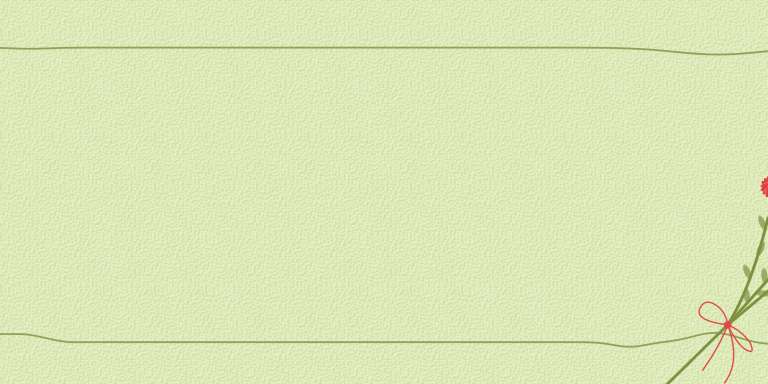
Give the GLSL for this background, as a Shadertoy shader.

```glsl
// Pale green grained paper with two wavy rules and a ribboned flower stem in the corner.

vec2 hash2(vec2 p) {
    vec3 q = fract(vec3(p.xyx) * vec3(0.1031, 0.1030, 0.0973));
    q += dot(q, q.yzx + 33.33);
    return fract((q.xx + q.yz) * q.zy);
}

// Cellular noise: distance to the nearest point, repeating every 20 cells.
float cellular(vec2 p) {
    vec2 id = floor(p), f = fract(p);
    float nearest = 2.0;
    for (int y = -1; y <= 1; y++)
    for (int x = -1; x <= 1; x++) {
        vec2 cell = vec2(x, y);
        nearest = min(nearest, length(cell + hash2(mod(id + cell, 20.0)) - f));
    }
    return nearest;
}

float bump(float x, float center, float width) {
    float t = (x - center) / width;
    return exp(-t * t);
}

vec2 bezier(vec2 a, vec2 b, vec2 c, float t) {
    return mix(mix(a, b, t), mix(b, c, t), t);
}

float segment(vec2 p, vec2 a, vec2 b) {
    vec2 ab = b - a;
    return length(p - a - ab * clamp(dot(p - a, ab) / dot(ab, ab), 0.0, 1.0));
}

// Distance to a quadratic curve, walked in short segments.
float curve(vec2 p, vec2 a, vec2 b, vec2 c) {
    float d = 9.0;
    vec2 from = a;
    for (int i = 1; i <= 12; i++) {
        vec2 to = bezier(a, b, c, float(i) / 12.0);
        d = min(d, segment(p, from, to));
        from = to;
    }
    return d;
}

// Elliptic leaf growing from its root along a direction.
float leaf(vec2 p, vec2 root, vec2 dir) {
    dir = normalize(dir);
    vec2 q = p - root - dir * 0.018;
    q = vec2(dot(q, dir), dot(q, vec2(-dir.y, dir.x)));
    return (length(q / vec2(0.020, 0.008)) - 1.0) * 0.008;
}

float ink(float d) {
    float soft = 0.7 / iResolution.y;
    return 1.0 - smoothstep(-soft, soft, d);
}

void mainImage(out vec4 fragColor, in vec2 fragCoord) {
    // The canvas spans 2 by 1 units.
    vec2 p = fragCoord / iResolution.xy * vec2(2.0, 1.0);

    // Embossed paper grain
    vec2 grain = p * 150.0;
    float relief = cellular(grain + vec2(0.3, -0.3)) - cellular(grain - vec2(0.3, -0.3));
    relief += 0.05 * sin(p.x * 47.0 + 2.0 * sin(p.y * 31.0)) * sin(p.y * 47.0);
    vec3 color = mix(vec3(0.825, 0.875, 0.68), vec3(0.895, 0.943, 0.757),
                     smoothstep(-0.6, 0.45, relief));

    // Wavy rules
    vec3 olive = vec3(0.56, 0.64, 0.34);
    float topRule = 0.876 - 0.018 * bump(p.x, 1.87, 0.16) - 0.003 * bump(p.x, 0.08, 0.07);
    float lowRule = 0.109 + 0.021 * (1.0 - smoothstep(0.05, 0.19, p.x))
                  - 0.012 * bump(p.x, 1.64, 0.06) + 0.024 * bump(p.x, 1.86, 0.08)
                  - 0.005 * smoothstep(1.9, 2.0, p.x);
    float rules = min(abs(p.y - topRule), abs(p.y - lowRule));
    color = mix(color, olive, ink(rules - 0.0024));

    // Stems and leaves
    vec2 knot = vec2(1.895, 0.154);
    vec2 bend = vec2(1.955, 0.247), tip = vec2(2.0, 0.432), fork = vec2(2.01, 0.283);
    float stems = min(segment(p, vec2(1.735, -0.003), knot), segment(p, knot, fork));
    stems = min(stems, curve(p, knot, bend, tip));
    stems = min(stems, segment(p, knot, vec2(2.01, 0.25))) - 0.0038;
    float leaves = 9.0;
    for (int i = 0; i < 3; i++) {
        float n = float(i), side = mod(n, 2.0) * 2.0 - 1.0;
        leaves = min(leaves, leaf(p, bezier(knot, bend, tip, 0.52 + 0.2 * n), vec2(side * 0.45, 1.0)));
        leaves = min(leaves, leaf(p, mix(knot, fork, 0.45 + 0.2 * n), vec2(0.4 + 0.5 * side, 0.4 - 0.5 * side)));
    }
    color = mix(color, vec3(0.60, 0.68, 0.40), ink(leaves));
    color = mix(color, vec3(0.49, 0.57, 0.25), ink(stems));

    // Ragged flower head
    vec3 red = vec3(0.88, 0.28, 0.28);
    vec2 petal = p - vec2(2.011, 0.513);
    float angle = atan(petal.y, petal.x);
    float flower = length(petal) - 0.029 - 0.002 * sin(angle * 17.0);
    color = mix(color, red + 0.2 * (cellular(p * 130.0) - 0.4), ink(flower));

    // Ribbon: left loop, right loop, two tails and the knot
    vec2 leftSide = vec2(1.822, 0.195), leftTop = vec2(1.868, 0.203), rightEnd = vec2(1.953, 0.108);
    float ribbon = curve(p, knot, vec2(1.81, 0.165), leftSide);
    ribbon = min(ribbon, curve(p, leftSide, vec2(1.835, 0.227), leftTop));
    ribbon = min(ribbon, curve(p, leftTop, vec2(1.891, 0.185), knot));
    ribbon = min(ribbon, curve(p, knot, vec2(1.93, 0.14), rightEnd));
    ribbon = min(ribbon, curve(p, rightEnd, vec2(1.968, 0.075), vec2(1.943, 0.089)));
    ribbon = min(ribbon, curve(p, vec2(1.943, 0.089), vec2(1.92, 0.102), knot));
    ribbon = min(ribbon, curve(p, knot, vec2(1.875, 0.10), vec2(1.83, 0.036)));
    ribbon = min(ribbon, curve(p, knot, vec2(1.93, 0.06), vec2(1.887, 0.003)));
    ribbon = min(ribbon - 0.0018, length(p - knot) - 0.010);
    color = mix(color, red, ink(ribbon));

    fragColor = vec4(color, 1.0);
}
```
